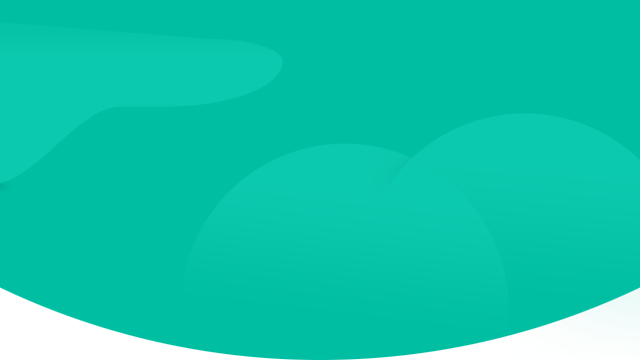
This background is drawn by a Shadertoy shader. Its source:

```glsl
// Antialiased coverage, positive distances are inside
float coverage(float d) {
    return clamp(d / max(fwidth(d), 1e-5) + 0.5, 0.0, 1.0);
}

float disc(vec2 p, vec2 center, float radius) {
    return radius - length(p - center);
}

// Quarter-ellipse falloff from 1 at start to 0 at end
float roundedEnd(float x, float start, float end) {
    float t = clamp((x - start) / (end - start), 0.0, 1.0);
    return sqrt(1.0 - t * t);
}

// Tongue entering from the left, between an upper and a lower curve
float tongue(vec2 p) {
    float tipX = 0.785, tipY = 0.829;
    float upper = tipY + (0.109 - 0.079 * min(p.x, 0.579)) * roundedEnd(p.x, 0.579, tipX);
    float lower = tipY - 0.125 * roundedEnd(p.x, 0.463, tipX)
                - 0.215 * (1.0 - smoothstep(-0.023, 0.336, p.x));
    return min(min(upper - p.y, p.y - lower), tipX - p.x);
}

void mainImage(out vec4 fragColor, in vec2 fragCoord) {
    vec2 p = fragCoord / iResolution.y;
    p.x *= 1.77778 * iResolution.y / iResolution.x;

    vec3 teal = vec3(0.0, 0.745, 0.635);
    vec3 mint = vec3(0.045, 0.787, 0.682);

    // Two overlapping hills that fade downwards
    float leftHill = disc(p, vec2(0.958, 0.146), 0.455);
    float rightHill = disc(p, vec2(1.458, 0.227), 0.458);
    float leftIn = coverage(leftHill);
    float rightIn = coverage(rightHill);
    float leftLight = leftIn * smoothstep(0.08, 0.48, p.y + 0.12 * (p.x - 0.958));
    float rightLight = rightIn * smoothstep(0.14, 0.56, p.y + 0.08 * (p.x - 1.458));
    float light = max(leftLight, rightLight);

    // Tongue with a soft upper side
    float tongueIn = coverage(tongue(p));
    float tongueLight = tongueIn * mix(0.4, 1.0, smoothstep(0.94, 0.83, p.y));
    vec3 color = mix(teal, mint, max(light, tongueLight));

    // Faint shadows at the hill crossing and below the tongue
    float crease = leftIn * (1.0 - rightIn) * exp(min(rightHill, 0.0) * 55.0)
                 * smoothstep(0.45, 0.54, p.y);
    vec2 corner = (p - vec2(0.0, 0.482)) / vec2(0.02, 0.012);
    float cornerShade = (1.0 - tongueIn) * exp(-dot(corner, corner));
    color *= 1.0 - 0.045 * crease - 0.08 * cornerShade;

    // White floor under a wide arc, tinted at the right
    float arc = coverage(disc(p, vec2(0.8889, 2.0625), 2.0625));
    float tint = smoothstep(1.3, 1.8, p.x) * smoothstep(-0.05, 0.22, p.y);
    vec3 paper = mix(vec3(1.0), vec3(0.92, 0.98, 0.97), tint);
    fragColor = vec4(mix(paper, color, arc), 1.0);
}
```
